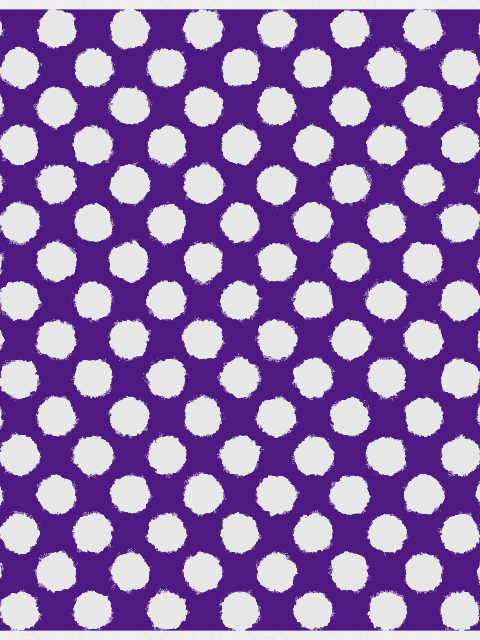
Reproduce this pattern procedurally as a Shadertoy shader.

```glsl
// Staggered rows of pale, ragged paint dots on purple, between two thin paper strips.
// Two interleaved lattices place the dots; seeded gradient noise bends each outline
// and adds translucent wisps of dry brush around it.

#define PITCH vec2(0.1530, 0.1617)   // dot spacing within one lattice, canvas widths
#define ROWS 16.0
#define RADIUS 0.0405
#define STRIP 0.0195                 // height of the paper strips
#define WOBBLE 0.15                  // outline irregularity, in radii
#define FRAY 0.13                    // reach of the wisps, in radii
#define SOFTNESS 0.035               // paint edge blur, in radii
#define PURPLE vec3(0.305, 0.098, 0.500)
#define PAINT vec3(0.906)
#define PAPER vec3(0.930)

vec2 hash2(vec2 p) {
    vec3 h = fract(p.xyx * vec3(0.1031, 0.1030, 0.0973));
    h += dot(h, h.yzx + 33.33);
    return fract((h.xx + h.yz) * h.zy);
}

float cornerSlope(vec2 cell, vec2 toPoint) {
    float angle = 6.28318 * hash2(cell).x;
    return dot(vec2(cos(angle), sin(angle)), toPoint);
}

float gradientNoise(vec2 p) {
    vec2 i = floor(p), f = fract(p);
    vec2 u = f * f * f * (f * (f * 6.0 - 15.0) + 10.0);
    vec2 e = vec2(1.0, 0.0);
    return mix(mix(cornerSlope(i, f), cornerSlope(i + e, f - e), u.x),
               mix(cornerSlope(i + e.yx, f - e.yx), cornerSlope(i + 1.0, f - 1.0), u.x), u.y);
}

// Opacity of one dot; q is the offset from its centre in radii
float paintDot(vec2 q, vec2 id, float pixel) {
    vec2 seed = 40.0 + 60.0 * hash2(id + 7.0);
    q += (hash2(id + 31.0) - 0.5) * 0.05;
    float size = 1.0 + 0.04 * (hash2(id + 53.0).x - 0.5);

    // Broad lobes, smaller bumps and fine bristle marks
    float bend = gradientNoise(q * 1.7 + seed)
               + 0.75 * gradientNoise(q * 4.3 + seed.yx)
               + 0.50 * gradientNoise(q * 10.0 + seed);
    float d = length(q) - size + WOBBLE * bend;
    float blur = max(SOFTNESS, 0.7 * pixel);
    float solid = 1.0 - smoothstep(-blur, blur, d);

    // Wisps appear only along rough stretches of the outline
    float rough = smoothstep(-0.15, 0.35, gradientNoise(q * 1.9 + seed + 19.0));
    float bristle = gradientNoise(q * 13.0 + seed.yx) + 0.6 * gradientNoise(q * 25.0 + seed);
    float fringe = d - FRAY * rough * (0.55 + 1.5 * bristle);
    float wisp = 0.55 * rough * (1.0 - smoothstep(-blur, 1.6 * blur, fringe));
    return max(solid, wisp);
}

void mainImage(out vec4 fragColor, in vec2 fragCoord) {
    float pixel = 1.0 / iResolution.x;
    float height = iResolution.y * pixel;
    vec2 p = fragCoord * pixel;
    vec2 fromCentre = p - 0.5 * vec2(1.0, height);

    // Lattice 0 holds the even rows from the bottom, lattice 1 the odd rows
    float coverage = 0.0;
    for (int k = 0; k < 2; k++) {
        float odd = float(k);
        vec2 start = vec2(0.5 * odd, 0.5 * odd - 0.25 * (ROWS - 1.0));
        vec2 grid = fromCentre / PITCH - start;
        vec2 id = floor(grid + 0.5);
        float row = 2.0 * id.y + odd;
        if (row < 0.0 || row >= ROWS) continue;
        vec2 q = (grid - id) * PITCH / RADIUS;
        coverage = max(coverage, paintDot(q, vec2(id.x + 11.0, row), pixel / RADIUS));
    }
    vec3 color = mix(PURPLE, PAINT, coverage);

    // Lightly grained paper along the top and bottom
    float grain = gradientNoise(p * 130.0) + 0.6 * gradientNoise(p * 270.0);
    float inset = min(p.y, height - p.y) - STRIP;
    float strip = 1.0 - smoothstep(-0.7 * pixel, 0.7 * pixel, inset);
    color = mix(color, PAPER + 0.025 * grain, strip);

    fragColor = vec4(color, 1.0);
}
```
